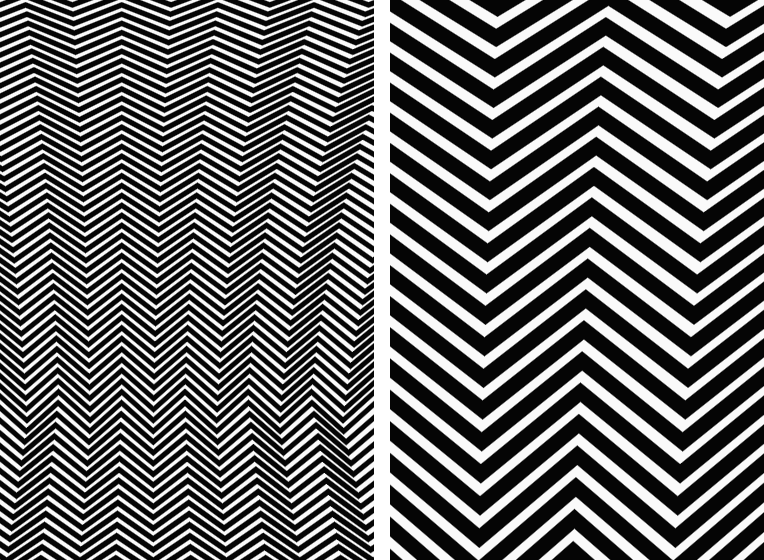
Left: the whole. Right: its middle third, enlarged.
Write a Shadertoy shader that draws this pattern.

```glsl
// Op-art chevrons: dark zigzag strokes whose folds crowd toward a pinch line
// and spread again below it. Each pixel solves for the zigzag through it; the
// strokes keep their thickness, so light gaps swell and shrink with the folds.

const vec3  INK          = vec3(0.02);
const vec3  PAPER        = vec3(0.98);
const float PINCH        = 0.735;    // depth of the tightest zigzag, from the top
const float AXIS         = 0.2174;   // upright fold above the pinch
const float MIN_PERIOD   = 0.1126;   // zigzag period at the pinch
const vec2  UPPER_SPREAD = vec2(0.0228, 0.0398); // linear and squared widening
const float LOWER_SPREAD = 0.075;    // widening per unit of depth
const float FOLD_AREA    = 0.00288;  // amplitude times period
const float SPACING      = 0.01953;  // stroke spacing at the pinch
const float TOP_CROWDING = 3.41;     // extra strokes gained toward the top
const float INK_SHARE    = 0.615;    // stroke thickness over mean spacing
const float EDGE_PIXELS  = 1.25;     // width of the smoothed edge
const int   SOLVE_STEPS  = 8;

// Height above the pinch: 0 at or below it, 1 at the top edge
float rise(float depth) {
    return max(PINCH - depth, 0.0) / PINCH;
}

float zigzagPeriod(float depth) {
    float t = rise(depth);
    return MIN_PERIOD + t * (UPPER_SPREAD.x + UPPER_SPREAD.y * t)
         + LOWER_SPREAD * max(depth - PINCH, 0.0);
}

// Offset of a zigzag from its mid-height; crests are negative
float zigzagOffset(float x, float depth) {
    float period = zigzagPeriod(depth);
    // Spread about a crest above the pinch, about a trough below it
    float anchor = depth < PINCH ? 0.0 : 0.5;
    float u = anchor + (x - AXIS - anchor * MIN_PERIOD) / period;
    float wave = 4.0 * abs(fract(u + 0.5) - 0.5) - 1.0;
    return FOLD_AREA / period * wave;
}

// Mid-height of the zigzag through p, by fixed-point iteration
float zigzagDepth(vec2 p) {
    float depth = p.y;
    for (int i = 0; i < SOLVE_STEPS; i++)
        depth = p.y - zigzagOffset(p.x, depth);
    return depth;
}

// Running stroke number; strokes are centred on whole values
float strokeIndex(float depth) {
    float t = rise(depth);
    return (depth - PINCH) / SPACING - TOP_CROWDING * t * t + 0.5;
}

// Mean vertical spacing of the strokes at a depth
float strokeSpacing(float depth) {
    return 1.0 / (1.0 / SPACING + 2.0 * TOP_CROWDING * rise(depth) / PINCH);
}

void mainImage(out vec4 fragColor, in vec2 fragCoord) {
    vec2 p = fragCoord / iResolution.y;
    p.y = 1.0 - p.y;

    float depth = zigzagDepth(p);
    float index = strokeIndex(depth);
    float nearest = round(index);

    // Sample half a stroke above and below to place both stroke edges
    vec2 halfStroke = vec2(0.0, 0.5 * INK_SHARE * strokeSpacing(depth));
    float above = strokeIndex(zigzagDepth(p - halfStroke));
    float below = strokeIndex(zigzagDepth(p + halfStroke));
    float gap = max(above - nearest, nearest - below);

    // Edge coverage
    float pixel = max(length(vec2(dFdx(index), dFdy(index))), 1e-4);
    float light = clamp(gap / (pixel * EDGE_PIXELS) + 0.5, 0.0, 1.0);

    fragColor = vec4(mix(INK, PAPER, light), 1.0);
}
```
